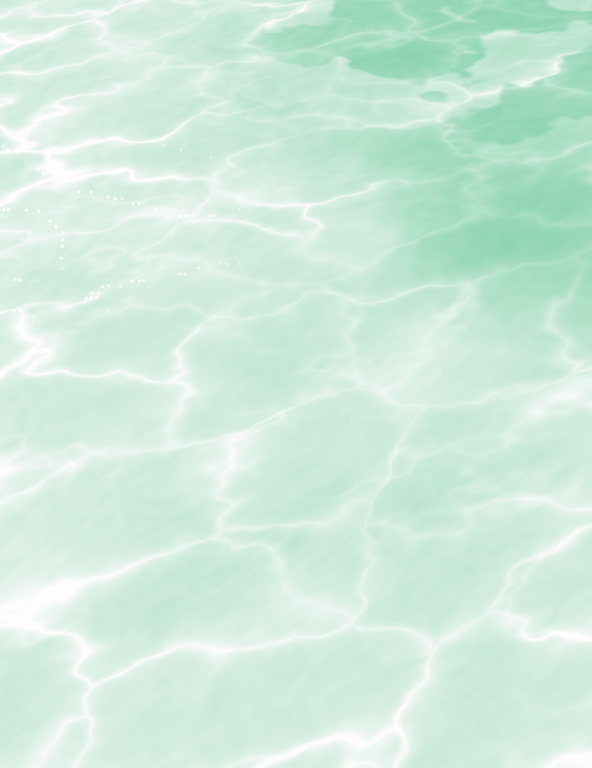
Reproduce this texture procedurally as a WebGL 2 fragment shader.

```glsl
#version 300 es
precision highp float;
// Pale green shallow water with soft white caustics, deeper at the upper right.

uniform vec2 u_resolution;
out vec4 fragColor;

vec2 hash2(vec2 cell) {
    vec3 h = fract(cell.xyx * vec3(0.1031, 0.1030, 0.0973));
    h += dot(h, h.yzx + 33.33);
    return fract((h.xx + h.yz) * h.zy);
}

mat2 rotation(float angle) {
    float c = cos(angle), s = sin(angle);
    return mat2(c, -s, s, c);
}

float cornerSlope(vec2 cell, vec2 corner, vec2 f) {
    return dot(hash2(cell + corner) * 2.0 - 1.0, f - corner);
}

float gradientNoise(vec2 p) {
    vec2 i = floor(p), f = fract(p);
    vec2 u = f * f * f * (f * (f * 6.0 - 15.0) + 10.0);
    float low = mix(cornerSlope(i, vec2(0, 0), f), cornerSlope(i, vec2(1, 0), f), u.x);
    float high = mix(cornerSlope(i, vec2(0, 1), f), cornerSlope(i, vec2(1, 1), f), u.x);
    return mix(low, high, u.y);
}

float fbm(vec2 p) {
    float sum = 0.0, amplitude = 1.0;
    for (int i = 0; i < 4; i++) {
        sum += amplitude * gradientNoise(p);
        p = rotation(0.6) * p * 2.03 + 17.3;
        amplitude *= 0.5;
    }
    return sum;
}

vec2 warp(vec2 p, float amount) {
    return p + amount * vec2(fbm(p + 3.7), fbm(p + 41.2));
}

// Gap between the nearest and second nearest cell points, zero on borders.
float cellGap(vec2 p) {
    vec2 i = floor(p), f = fract(p);
    float nearest = 8.0, second = 8.0;
    for (int y = -1; y <= 1; y++) {
        for (int x = -1; x <= 1; x++) {
            vec2 o = vec2(x, y);
            float d = length(o + hash2(i + o) - f);
            second = min(second, max(nearest, d));
            nearest = min(nearest, d);
        }
    }
    return second - nearest;
}

// Receding water plane, its cells drawn out along a diagonal.
vec2 waterPlane(vec2 p) {
    float depth = 1.0 / (1.9 - p.y);
    vec2 plane = vec2(7.0 * (p.x - 0.4) * depth, 17.0 * depth);
    return rotation(0.6) * plane * vec2(0.72, 1.1);
}

// Bright web: sharp cores, soft glow and thin secondary filaments.
float caustics(vec2 q) {
    float gap = cellGap(warp(q, 0.55));
    float strength = smoothstep(-0.35, 0.4, gradientNoise(q * 0.7 + 9.0));
    float width = mix(0.05, 0.11, smoothstep(-0.3, 0.4, gradientNoise(q * 1.1 + 25.0)));
    float core = exp(-gap / width) * mix(0.25, 1.0, strength);
    float glow = exp(-gap * 4.0) * mix(0.5, 1.0, strength);
    float ridge = abs(fbm(q * 1.1 + 60.0));
    float filament = exp(-ridge * 16.0) * smoothstep(-0.2, 0.4, gradientNoise(q * 0.9 + 80.0));
    return 0.30 * core + 0.19 * glow + 0.17 * filament;
}

// Deeper water, broken near the top by pale reflecting patches.
float deepWater(vec2 p) {
    float side = dot(p - vec2(0.55, 0.68), vec2(0.83, 0.55));
    float deep = smoothstep(-0.12, 0.16, side + 0.12 * fbm(p * vec2(4.0, 7.0)));
    float patches = smoothstep(0.0, 0.09, fbm(p * vec2(5.0, 13.0) + 12.0));
    patches *= smoothstep(0.72, 0.9, p.y);
    return deep * smoothstep(0.38, 0.75, p.y) * (1.0 - 0.75 * patches);
}

// Fine fibres and faint ripple rings on the surface.
float surfaceDetail(vec2 p, vec2 q) {
    vec2 along = rotation(0.65) * warp(p * 3.0, 0.25);
    float fibres = gradientNoise(along * vec2(6.0, 24.0)) + 0.6 * fbm(along * 14.0);
    float rings = sin(34.0 * fbm(q * 0.8 + 5.0)) * smoothstep(0.3, 0.9, p.y);
    return 0.07 * fibres + 0.018 * rings;
}

// Tiny glints strung along wavering lines at the upper left.
float glints(vec2 p) {
    vec2 grid = p * 130.0, cell = floor(grid);
    vec2 center = cell + 0.3 + 0.4 * hash2(cell);
    float line = abs(gradientNoise(center / 130.0 * vec2(5.0, 11.0) + 30.0));
    float on = 1.0 - smoothstep(0.015, 0.035, line);
    on *= smoothstep(0.55, 0.65, p.y) * smoothstep(0.36, 0.25, p.x) * smoothstep(0.85, 0.78, p.y);
    on *= step(0.45, hash2(cell + 7.0).x);
    return on * smoothstep(0.4, 0.12, length(grid - center));
}

void main() {
    vec2 p = gl_FragCoord.xy / u_resolution.y;
    vec2 q = waterPlane(p);
    float deep = deepWater(p);

    float tone = 0.57 + 0.15 * fbm(q * 0.55 + 33.0);
    tone += 0.05 * smoothstep(0.45, 0.0, p.x);
    tone += caustics(q) * (1.0 - 0.3 * deep) - 0.42 * deep;
    tone += surfaceDetail(p, q) + 0.3 * glints(p);

    vec3 color = mix(vec3(0.50, 0.81, 0.66), vec3(1.0, 0.99, 0.99), clamp(tone, 0.0, 1.0));
    fragColor = vec4(color, 1.0);
}
```
